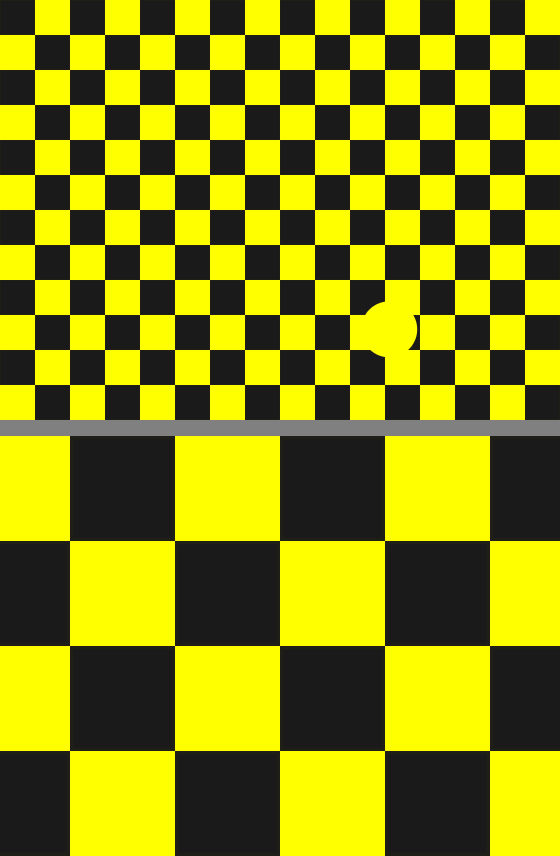
Top, the full canvas; bottom, a detail of the centre.
Give the GLSL for this pattern, as a Shadertoy shader.

```glsl
// Yellow and charcoal checkerboard, 16 by 12 squares, with one yellow disc over it.

const vec2 GRID = vec2(16.0, 12.0);          // squares across and down
const vec3 YELLOW = vec3(1.0, 1.0, 0.0);
const vec3 CHARCOAL = vec3(0.10, 0.10, 0.10);
const vec3 RIM = vec3(0.12, 0.12, 0.09);
const float RIM_WIDTH = 1.0 / 32.0;          // in squares
const vec2 DISC_CENTER = vec2(11.12, 2.59);  // in squares
const float DISC_RADIUS = 0.80;

// Antialiased step: 1 where the distance is positive.
float coverage(float distance, float pixel) {
    return clamp(distance / pixel + 0.5, 0.0, 1.0);
}

// Distance to the nearest square edge, positive inside dark squares.
float checkerDistance(vec2 p) {
    vec2 toEdge = 0.5 - abs(fract(p) - 0.5);
    vec2 cell = floor(p);
    float parity = mod(cell.x + cell.y, 2.0);
    return min(toEdge.x, toEdge.y) * (2.0 * parity - 1.0);
}

// Distance inside a disc that wraps around the canvas.
float discDistance(vec2 p, vec2 center, float radius, vec2 period) {
    vec2 offset = mod(p - center + 0.5 * period, period) - 0.5 * period;
    return radius - length(offset);
}

void mainImage(out vec4 fragColor, in vec2 fragCoord) {
    vec2 p = fragCoord / iResolution.xy * GRID;
    float pixel = GRID.y / iResolution.y;

    // Dark squares with a faint warm rim
    float dark = checkerDistance(p);
    vec3 ink = mix(RIM, CHARCOAL, coverage(dark - RIM_WIDTH, pixel));
    vec3 color = mix(YELLOW, ink, coverage(dark, pixel));

    // Disc covering the squares beneath it
    float disc = discDistance(p, DISC_CENTER, DISC_RADIUS, GRID);
    color = mix(color, YELLOW, coverage(disc, pixel));

    fragColor = vec4(color, 1.0);
}
```
